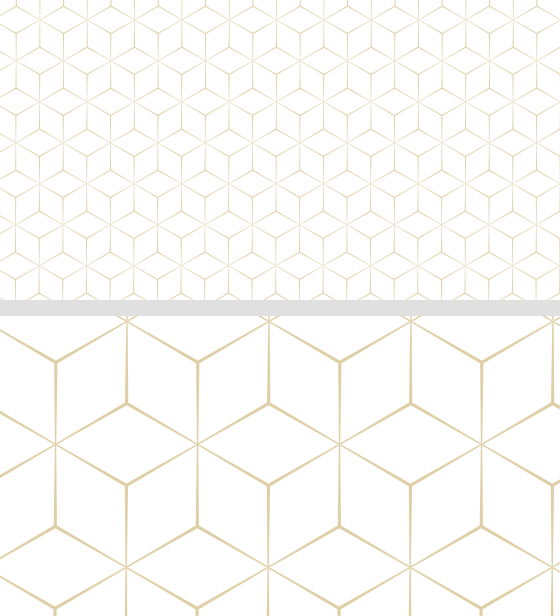
Top: the whole. Bottom: its middle third, enlarged.
Give the GLSL for this pattern, as a WebGL 2 fragment shader.

```glsl
#version 300 es
precision highp float;

uniform vec2 u_resolution;
out vec4 outColor;

// Offset from the nearest six-way star of a triangular lattice with unit edges
vec2 nearestStar(vec2 p) {
    vec2 cell = vec2(sqrt(3.0), 3.0);
    vec2 even = mod(p + 0.5 * cell, cell) - 0.5 * cell;
    vec2 odd = mod(p, cell) - 0.5 * cell;
    return dot(even, even) < dot(odd, odd) ? even : odd;
}

// Fold the six spokes of a star onto one: x runs along it, y across it
vec2 foldSpokes(vec2 q) {
    q = abs(q);
    vec2 mirror = vec2(-0.866025, 0.5);
    q -= 2.0 * max(dot(q, mirror), 0.0) * mirror;
    return vec2(dot(q, vec2(0.866025, 0.5)), dot(q, vec2(-0.5, 0.866025)));
}

// Share of a pixel covered by a line, exact even for hairlines
float lineCoverage(float dist, float halfWidth, float pixel) {
    float near = clamp(dist - 0.5 * pixel, -halfWidth, halfWidth);
    float far = clamp(dist + 0.5 * pixel, -halfWidth, halfWidth);
    return (far - near) / pixel;
}

void main() {
    float edge = 0.0488;
    vec2 p = gl_FragCoord.xy / u_resolution.x - vec2(0.3664, 0.2807);
    p.x -= 0.003 * p.y; // slight lean of the uprights
    float pixel = 1.0 / (edge * u_resolution.x);

    // Spokes swell from the star to the three-way corner
    vec2 spoke = foldSpokes(nearestStar(p / edge));
    float halfWidth = mix(0.008, 0.02, clamp(spoke.x, 0.0, 1.0));
    float ink = lineCoverage(spoke.y, halfWidth, pixel);

    vec3 paper = vec3(1.0);
    vec3 gold = vec3(0.87, 0.81, 0.65);
    outColor = vec4(mix(paper, gold, ink), 1.0);
}
```
